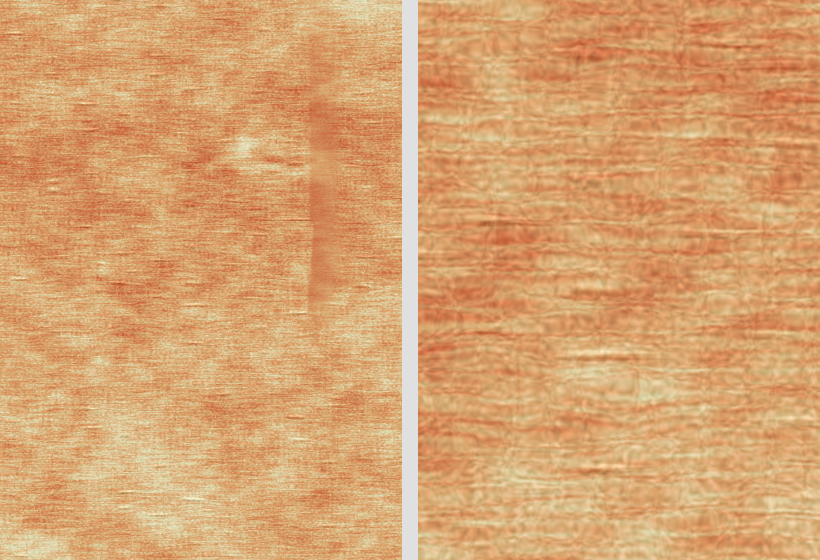
Left: the whole. Right: its middle third, enlarged.
Write a Shadertoy shader that draws this texture.

```glsl
vec2 gradient(vec2 cell) {
    vec3 h = fract(cell.xyx * vec3(0.1031, 0.1030, 0.0973));
    h += dot(h, h.yzx + 33.33);
    float angle = 6.2832 * fract((h.x + h.y) * h.z);
    return vec2(cos(angle), sin(angle));
}

float noise(vec2 p) {
    vec2 i = floor(p), f = p - i;
    vec2 u = f * f * f * (f * (f * 6.0 - 15.0) + 10.0);
    vec2 e = vec2(0.0, 1.0);
    float low = mix(dot(gradient(i), f), dot(gradient(i + e.yx), f - e.yx), u.x);
    float high = mix(dot(gradient(i + e), f - e), dot(gradient(i + 1.0), f - 1.0), u.x);
    return mix(low, high, u.y);
}

float fbm(vec2 p) {
    float sum = 0.0, gain = 1.0;
    for (int i = 0; i < 5; i++) {
        sum += gain * noise(p);
        p = mat2(1.6, 0.8, -0.8, 1.6) * p + 7.3;
        gain *= 0.55;
    }
    return sum;
}

float blob(vec2 p, vec2 centre, vec2 radius) {
    vec2 d = (p - centre) / radius;
    return exp(-dot(d, d));
}

// Shaded above the line, lit below it
float crease(vec2 p, vec2 a, vec2 b, float width) {
    vec2 ab = b - a, ap = p - a;
    float along = clamp(dot(ap, ab) / dot(ab, ab), 0.0, 1.0);
    float side = (ab.x * ap.y - ab.y * ap.x) / length(ab) / width;
    float dist = length(ap - ab * along) / width;
    return -side * exp(-dist * dist) * (0.3 + 2.8 * along * (1.0 - along));
}

// Broad stains and faded patches
float stains(vec2 p) {
    float tone = mix(0.57, 0.41, smoothstep(0.28, 0.62, p.y));
    tone += 0.12 * smoothstep(0.78, 1.0, p.y);
    tone += 0.38 * fbm(p * vec2(6.0, 9.0) + 3.0);
    tone += 0.24 * fbm(p * vec2(15.0, 21.0) + 31.0);
    tone += 0.32 * blob(p, vec2(0.35, 0.10), vec2(0.09, 0.06));
    tone += 0.45 * blob(p, vec2(0.66, 0.98), vec2(0.10, 0.05));
    tone += 0.35 * blob(p, vec2(0.66, 0.42), vec2(0.06, 0.03));
    tone += 0.20 * blob(p, vec2(0.23, 0.25), vec2(0.08, 0.04));
    tone += 0.25 * blob(p, vec2(0.05, 0.03), vec2(0.08, 0.04));
    tone += 0.40 * blob(p, vec2(0.44, 0.72), vec2(0.02, 0.04));
    tone -= 0.22 * blob(p, vec2(0.05, 0.73), vec2(0.13, 0.05));
    tone -= 0.25 * blob(p, vec2(0.36, 0.71), vec2(0.05, 0.05));
    return tone - 0.13 * blob(p, vec2(0.64, 0.76), vec2(0.07, 0.10));
}

float creases(vec2 p) {
    p += 0.014 * vec2(fbm(p * 14.0), fbm(p * 14.0 + 40.0));
    float relief = 0.45 * crease(p, vec2(0.34, 0.68), vec2(0.44, 0.77), 0.020);
    relief += 0.75 * crease(p, vec2(0.42, 0.704), vec2(0.56, 0.706), 0.010);
    relief += 0.35 * crease(p, vec2(0.12, 0.545), vec2(0.27, 0.42), 0.015);
    relief += 0.35 * crease(p, vec2(0.28, 0.43), vec2(0.45, 0.51), 0.017);
    return relief + 0.30 * crease(p, vec2(0.11, 0.91), vec2(0.28, 0.97), 0.020);
}

vec3 dye(float tone) {
    vec3 rust = vec3(0.80, 0.46, 0.29);
    vec3 ochre = vec3(0.855, 0.65, 0.43);
    vec3 straw = vec3(0.88, 0.83, 0.66);
    vec3 color = mix(rust, ochre, clamp(tone * 2.0, -0.5, 1.0));
    color = mix(color, straw, clamp(tone * 2.0 - 1.0, 0.0, 1.0));
    return mix(color, vec3(0.90, 0.88, 0.80), smoothstep(1.0, 1.4, tone));
}

void mainImage(out vec4 fragColor, in vec2 fragCoord) {
    vec2 p = fragCoord / iResolution.y;

    // Smooth strip beside a folded edge
    float edge = p.x - 0.553 - 0.06 * (p.y - 0.5) * step(p.y, 0.6) - 0.004 * noise(p * 12.0);
    float strip = smoothstep(-0.003, 0.004, edge) * (1.0 - smoothstep(0.025, 0.07, edge));
    strip *= smoothstep(0.40, 0.48, p.y) * (1.0 - 0.5 * smoothstep(0.70, 0.95, p.y));
    float foldShadow = strip * blob(p, vec2(0.56, 0.53), vec2(0.022, 0.09));

    // Uneven threads, thick and thin, that wander
    vec2 q = p + 0.004 * vec2(noise(p * 9.0), noise(p * vec2(9.0, 16.0) + 20.0));
    vec2 thread = q * vec2(195.0, 215.0);
    thread += 0.9 * vec2(noise(thread * vec2(0.4, 0.15)), noise(thread * vec2(0.12, 0.45) + 70.0));
    float ridge = cos(6.2832 * thread.y);
    float crossing = cos(3.1416 * thread.x) * cos(3.1416 * thread.y);
    float weft = noise(thread * vec2(0.13, 0.9));
    float warp = noise(thread * vec2(0.85, 0.11) + 50.0);
    float grain = noise(thread * vec2(0.9, 1.4) + 90.0);
    float speck = noise(thread * vec2(1.7, 1.9) + 130.0);
    float weave = 0.055 * ridge + 0.05 * crossing;
    weave += 0.36 * weft + 0.15 * warp + 0.30 * grain + 0.24 * speck;
    weave *= 1.0 - 0.65 * strip;

    // Sparse raised slubs with a shadow beneath
    vec2 slubGrid = q * vec2(16.0, 150.0) + 11.0;
    float slub = smoothstep(0.36, 0.60, noise(slubGrid));
    float slubShade = smoothstep(0.36, 0.60, noise(slubGrid + vec2(0.0, 0.6)));
    float relief = (slub - slubShade) * (1.0 - 0.7 * strip);

    // Dye soaked along the threads
    float tone = stains(p) + creases(p) + 0.12 * fbm(p * vec2(18.0, 50.0));
    tone += weave + 0.12 * relief - 0.17 * strip - 0.25 * foldShadow;
    vec3 color = dye(tone);

    // Red gaps and greenish threads
    float tint = (0.3 * crossing + 1.1 * grain + 0.9 * speck - 0.8 * weft) * (1.0 - 0.7 * strip);
    color += vec3(0.055, -0.025, -0.020) * tint;
    color += 0.08 * relief + 0.07 * weave;
    fragColor = vec4(clamp(color, 0.0, 1.0), 1.0);
}
```
